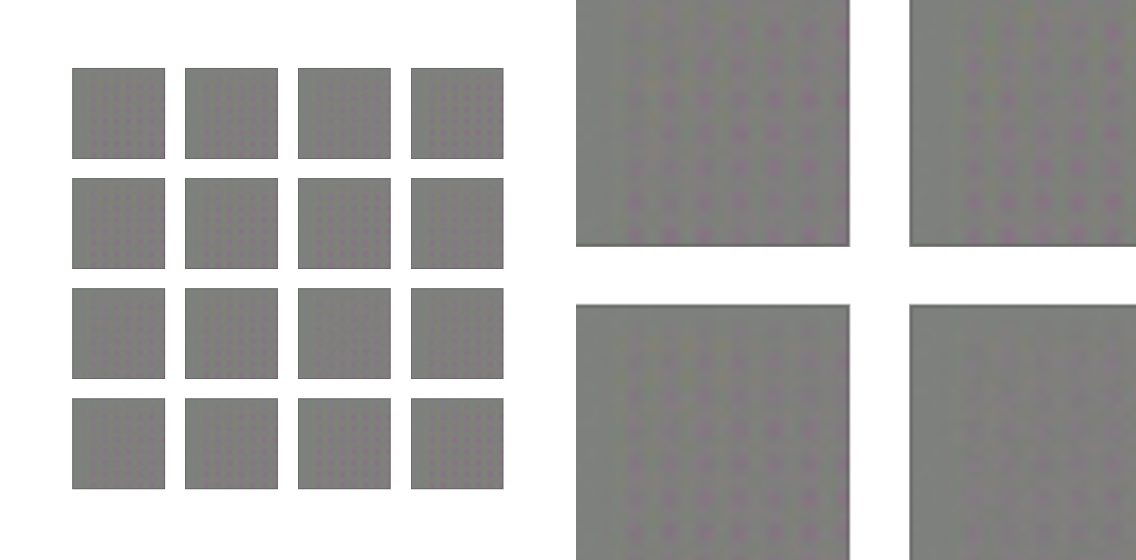
Left, the full canvas; right, a detail of the centre.
Give the GLSL for this pattern, as a three.js fragment shader.

```glsl
varying vec2 vUv;

const float TAU = 6.28318;
const vec3 PAPER = vec3(1.0);
const vec3 GREY = vec3(0.498, 0.494, 0.496);
const vec3 GREEN_SHIFT = vec3(-0.008, 0.016, -0.008);
const vec3 PURPLE_SHIFT = vec3(0.012, -0.022, 0.006);
const vec3 YELLOW_SHIFT = vec3(0.006, 0.010, -0.036);

float hash(vec2 p) {
  return fract(sin(dot(p, vec2(127.1, 311.7))) * 43758.5453);
}

float valueNoise(vec2 p) {
  vec2 cell = floor(p);
  vec2 f = fract(p);
  f = f * f * (3.0 - 2.0 * f);
  float low = mix(hash(cell), hash(cell + vec2(1.0, 0.0)), f.x);
  float high = mix(hash(cell + vec2(0.0, 1.0)), hash(cell + vec2(1.0)), f.x);
  return mix(low, high, f.y);
}

float boxDistance(vec2 p, vec2 halfSize) {
  vec2 d = abs(p) - halfSize;
  return length(max(d, 0.0)) + min(max(d.x, d.y), 0.0);
}

// Periodic dots, strongest where both waves peak
float dots(vec2 p, float count) {
  vec2 wave = 0.5 + 0.5 * cos(TAU * count * p);
  return wave.x * wave.y;
}

// Faint woven tint; p runs right and down from the tile's top left corner
vec3 weave(vec2 p, vec2 tile) {
  vec2 seed = tile * 57.0 + 13.0;
  float contrast = mix(0.65, 1.35, hash(seed));
  float inner = smoothstep(0.08, 0.24, p.x) * smoothstep(0.02, 0.16, p.y);
  float lowerRight = smoothstep(0.3, 1.4, p.x + p.y);
  float grain = valueNoise(p * 32.0 + seed) - 0.5;
  float patches = valueNoise(p * 9.0 + seed * 1.7);

  float yellowDots = dots(p - vec2(0.17, 0.15), 8.0);
  float purpleDots = dots(p - vec2(0.23, 0.21), 8.0);
  float greenDots = dots(p - vec2(0.17, 0.21), 8.0);
  float stripe = exp(-pow((p.x - 0.17) / 0.025, 2.0));

  vec3 tint = YELLOW_SHIFT * yellowDots * mix(1.1, 0.5, lowerRight);
  tint += PURPLE_SHIFT * purpleDots * mix(0.6, 1.5, lowerRight);
  tint += GREEN_SHIFT * greenDots * 0.8;
  tint *= inner * contrast * (0.5 + patches);
  tint += GREEN_SHIFT * (0.55 * (1.0 - inner) + 0.35 * stripe);
  tint += PURPLE_SHIFT * grain * inner * contrast;
  return tint + 0.018 * grain * mix(0.3, 1.0, inner);
}

void main() {
  vec2 origin = vec2(0.1289, 0.1263);
  vec2 pitch = vec2(0.2014, 0.1966);
  vec2 size = vec2(0.1660, 0.1625);
  float softness = 0.0011;

  // Four by four tiles
  vec2 tile = clamp(floor((vUv - origin) / pitch), 0.0, 3.0);
  vec2 local = vUv - origin - tile * pitch;
  float edge = boxDistance(local - 0.5 * size, 0.5 * size);

  // Tinted face with a thin dark rim
  vec2 p = vec2(local.x, size.y - local.y) / size;
  vec3 face = GREY + weave(p, tile);
  face -= 0.09 * smoothstep(-0.0032, -0.0008, edge);

  float coverage = 1.0 - smoothstep(-softness, softness, edge);
  gl_FragColor = vec4(mix(PAPER, face, coverage), 1.0);
}
```
